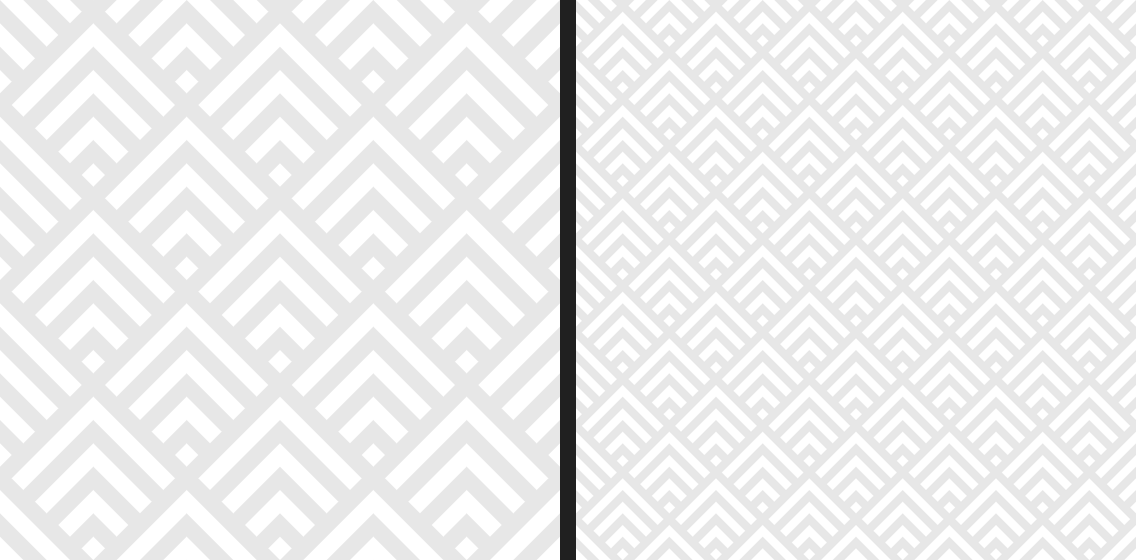
Left: one tile. Right: repeated 2 by 2.
Give the GLSL for this pattern, as a WebGL 2 fragment shader.

```glsl
#version 300 es
precision highp float;
// Half-drop lattice of diamonds, each filled with nested white chevrons on pale grey.

#define REPEATS 3.0                      // repeats across and down
#define BANDS 8.0                        // band widths along one diamond side
#define ARM_END 7.0                      // where chevron arms are cut, in bands
#define APEX vec2(0.5, -0.125)           // top corner of a diamond, in repeats
#define GROUND vec3(0.906)
#define CHEVRON vec3(1.0)

uniform vec2 u_resolution;
out vec4 outColor;

// Signed distance, in bands, to the chevrons of one diamond (negative inside).
float chevronDistance(vec2 side) {
    float depth = min(side.x, side.y);
    float stripe = abs(mod(depth + 0.5, 2.0) - 1.0) - 0.5;
    float armCut = max(side.x, side.y) - ARM_END;
    return max(stripe, armCut);
}

void main() {
    vec2 uv = gl_FragCoord.xy / u_resolution;
    vec2 fromApex = uv * REPEATS - APEX;

    // Axes along the two diamond sides, both growing downwards from the apex.
    vec2 diagonal = vec2(fromApex.x, -fromApex.x) - fromApex.y;

    // Wrap half a band early so that every edge lies inside its cell.
    float lead = 0.5 / BANDS;
    vec2 side = (fract(diagonal + lead) - lead) * BANDS;

    // One pixel measured in bands, used to smooth the edges.
    float pixel = REPEATS * BANDS * sqrt(2.0) / min(u_resolution.x, u_resolution.y);
    float d = chevronDistance(side);
    float coverage = clamp(0.5 - d / pixel, 0.0, 1.0);

    outColor = vec4(mix(GROUND, CHEVRON, coverage), 1.0);
}
```
